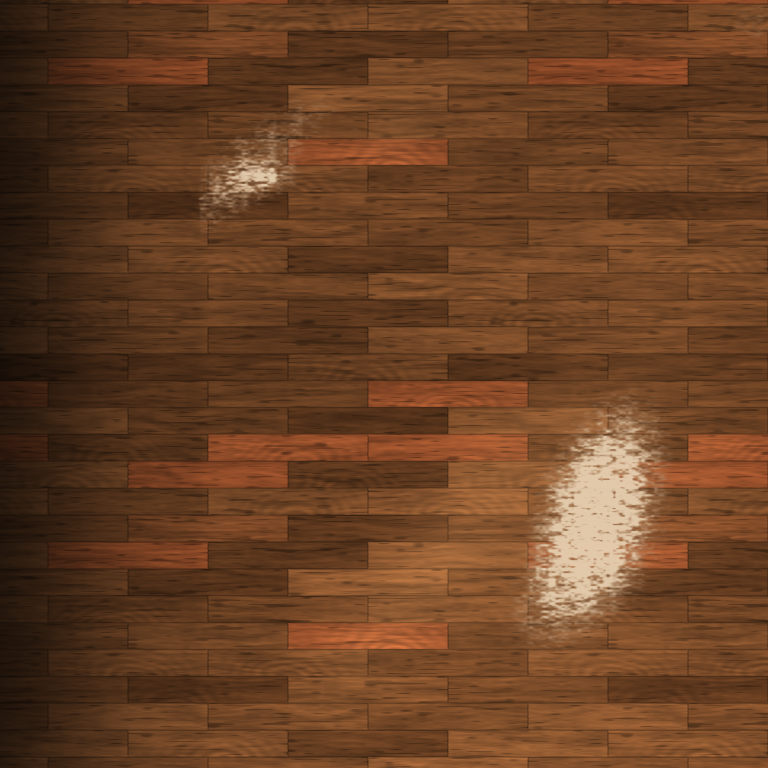
Reproduce this texture procedurally as a WebGL 1 fragment shader.

```glsl
precision highp float;
// Polished dark wood floor: half-offset planks whose hashed tones and grain
// recur every 3 planks and 18 rows. Stretched noise forms the grain; slanted
// glows, broken up by fine noise, lay window reflections over the varnish.

uniform vec2 u_resolution;

float hash(vec2 p) {
  return fract(sin(dot(p, vec2(127.1, 311.7))) * 43758.545);
}

float noise(vec2 p) {
  vec2 i = floor(p), f = fract(p);
  f = f * f * (3.0 - 2.0 * f);
  return mix(mix(hash(i), hash(i + vec2(1.0, 0.0)), f.x),
             mix(hash(i + vec2(0.0, 1.0)), hash(i + 1.0), f.x), f.y);
}

// Soft ellipse leaning sideways by slant
float glow(vec2 p, vec2 center, vec2 radius, float slant) {
  vec2 d = p - center;
  d.x -= slant * d.y;
  d /= radius;
  return exp(-dot(d, d));
}

vec3 wood(vec2 uv) {
  // Plank grid: 4.8 planks across, 28.56 rows down
  vec2 grid = vec2((uv.x - 0.0625) * 4.8, (0.6445 - uv.y) * 28.56);
  float row = floor(grid.y);
  grid.x += 0.5 * mod(row, 2.0);
  vec2 id = mod(vec2(floor(grid.x), row), vec2(3.0, 18.0));
  vec2 local = fract(grid);
  float tone = hash(id + 3.7);
  float kind = hash(id + 21.3);

  // Grain: broad bands, thin streaks and short dark pores
  vec2 g = local + vec2(hash(id + 5.1), hash(id + 9.4)) * 40.0;
  float warp = noise(g * vec2(3.0, 1.5)) - 0.5;
  float bands = noise(vec2(g.x * 1.8, g.y * 4.0 + warp * 2.5));
  float streaks = noise(vec2(g.x * 5.0, g.y * 11.0 + warp * 3.0));
  float fibres = noise(g * vec2(22.0, 20.0));
  float pores = smoothstep(0.7, 0.95, noise(g * vec2(9.0, 13.0) + 17.0));

  // Arched growth rings on a few planks
  vec2 arch = (local - vec2(0.3 + 0.4 * tone, 1.1)) * vec2(3.2, 1.0);
  float rings = sin(length(arch) * 24.0 + warp * 9.0);
  rings *= step(0.72, hash(id + 33.8)) * exp(-dot(arch, arch) * 0.9);

  vec3 color = mix(vec3(0.32, 0.19, 0.10), vec3(0.50, 0.31, 0.17), tone);
  color = mix(color, vec3(0.55, 0.28, 0.15), 0.8 * smoothstep(0.8, 0.9, kind));
  color *= 0.70 + 0.26 * bands + 0.26 * streaks + 0.14 * fibres;
  color *= 1.0 - 0.28 * pores + 0.09 * rings;

  // Fine dark joints, measured in canvas units
  vec2 edge = min(local, 1.0 - local) / vec2(4.8, 28.56);
  float joint = 1.0 - smoothstep(0.0003, 0.0018, min(edge.x, edge.y));
  return color * (1.0 - 0.22 * joint);
}

void main() {
  vec2 uv = gl_FragCoord.xy / u_resolution;
  vec3 color = wood(uv);

  // Room light: deep shadow on the left, warmer toward the lower right
  float light = mix(0.25, 0.92, smoothstep(-0.06, 0.24, uv.x));
  light += 0.08 * smoothstep(0.25, 0.275, uv.x);
  light += 0.16 * (1.0 - uv.y) * smoothstep(0.1, 0.6, uv.x);
  light += 0.10 * smoothstep(0.8, 1.0, uv.x) * smoothstep(0.6, 1.0, uv.y);
  light -= 0.10 * glow(uv, vec2(0.45, 0.55), vec2(0.35, 0.14), 0.0);
  color *= light;

  // Diffuse haze of the varnish
  float haze = glow(uv, vec2(0.57, 0.27), vec2(0.08, 0.17), 0.7);
  haze += 0.6 * glow(uv, vec2(0.515, 0.825), vec2(0.05, 0.035), 0.4);
  haze += 0.9 * glow(uv, vec2(0.77, 0.33), vec2(0.12, 0.21), 0.3);
  color += vec3(0.11, 0.08, 0.05) * haze;

  // Reflections, the left one cut off by a straight shadow
  float window = 1.15 * glow(uv, vec2(0.777, 0.335), vec2(0.075, 0.135), 0.25);
  window += 0.25 * glow(uv, vec2(0.74, 0.22), vec2(0.09, 0.09), 0.9);
  float side = 0.55 * glow(uv, vec2(0.31, 0.765), vec2(0.075, 0.085), 0.7);
  side += 0.40 * glow(uv, vec2(0.345, 0.768), vec2(0.04, 0.018), 0.3);
  side += 0.22 * glow(uv, vec2(0.42, 0.86), vec2(0.07, 0.05), 0.9);
  side *= smoothstep(0.252, 0.262, uv.x);
  float corner = 0.34 * glow(uv, vec2(0.99, 0.97), vec2(0.07, 0.07), 0.3);

  // Ripples in the finish scatter the reflections into flecks
  float ripple = 0.6 * noise(uv * vec2(110.0, 290.0));
  ripple += 0.4 * noise(uv * vec2(240.0, 420.0) + 31.0);
  float shine = (window + side + corner) * (0.4 + 1.2 * ripple);
  vec3 gleam = mix(vec3(0.72, 0.57, 0.43), vec3(0.90, 0.81, 0.69),
                   smoothstep(0.45, 1.0, shine));
  color = mix(color, gleam, 0.95 * smoothstep(0.24, 0.85, shine));

  gl_FragColor = vec4(color, 1.0);
}
```
